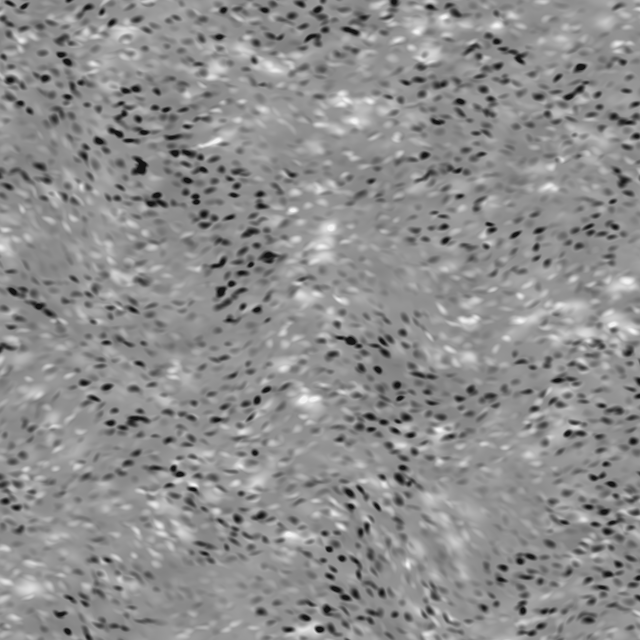
This texture is drawn by a Shadertoy shader. Its source:

```glsl
// Grey mottled ground covered with small dark flecks, pale glints and soft wisps.
// Scattered stretched spots follow a slowly turning flow of gradient noise,
// and a second noise field gathers the dark ones into loose clusters.

#define BASE_GREY    0.562
#define BASE_MOTTLE  0.085
#define FLECK_CELLS  64.0
#define FLECK_DEPTH  0.68
#define GLINT_CELLS  58.0
#define GLINT_LIGHT  0.32
#define WISP_CELLS   25.0
#define WISP_LIGHT   0.27
#define FLOW_TILT   -0.12
#define FLOW_SWING   1.5
#define SPOT_TURN    0.9
#define EDGE_WARP    0.0045

// Integer hash: four random values in 0..1 for a cell and a layer seed
vec4 hash4(vec2 cell, float seed) {
    uvec4 h = uvec4(ivec4(ivec2(cell), int(seed), 7));
    h = h * 1664525u + 1013904223u;
    h.x += h.y * h.w; h.y += h.z * h.x; h.z += h.x * h.y; h.w += h.y * h.z;
    h ^= h >> 16u;
    h.x += h.y * h.w; h.y += h.z * h.x; h.z += h.x * h.y; h.w += h.y * h.z;
    return vec4(h >> 8u) / 16777216.0;
}

float cornerSlope(vec2 cell, vec2 offset, float seed) {
    float angle = 6.2831853 * hash4(cell, seed).x;
    return dot(vec2(cos(angle), sin(angle)), offset);
}

float gradientNoise(vec2 p, float seed) {
    vec2 cell = floor(p), f = fract(p);
    vec2 u = f * f * f * (f * (f * 6.0 - 15.0) + 10.0);
    vec2 e = vec2(1.0, 0.0);
    float low = mix(cornerSlope(cell, f, seed),
                    cornerSlope(cell + e.xy, f - e.xy, seed), u.x);
    float high = mix(cornerSlope(cell + e.yx, f - e.yx, seed),
                     cornerSlope(cell + e.xx, f - e.xx, seed), u.x);
    return mix(low, high, u.y);
}

// Sum of soft ellipses, one per cell, turned along the flow;
// thickness is the short radius in cells
float scatterSpots(vec2 p, float cells, float thickness, float flow, float seed) {
    vec2 q = p * cells;
    vec2 home = floor(q);
    float sum = 0.0;
    for (int y = -1; y <= 1; y++) {
        for (int x = -1; x <= 1; x++) {
            vec2 cell = home + vec2(x, y);
            vec4 place = hash4(cell, seed);
            vec4 look = hash4(cell, seed + 50.0);
            float angle = flow + SPOT_TURN * (place.z - 0.5);
            float c = cos(angle), s = sin(angle);
            vec2 d = q - cell - place.xy;
            d = vec2(c * d.x + s * d.y, c * d.y - s * d.x);
            vec2 radius = vec2(mix(0.6, 1.0, look.x),
                               thickness * mix(0.75, 1.1, look.y));
            d /= radius;
            float body = max(0.0, 1.0 - dot(d, d));
            sum += place.w * place.w * body * body;
        }
    }
    return sum;
}

void mainImage(out vec4 fragColor, in vec2 fragCoord) {
    vec2 p = fragCoord / iResolution.y;

    // Slow fields: direction of the spots and clustering of the dark flecks
    float flow = FLOW_TILT + FLOW_SWING * gradientNoise(p * 4.0, 1.0);
    float gather = gradientNoise(p * 4.5, 2.0) + 0.7 * gradientNoise(p * 12.0, 3.0);
    float cluster = smoothstep(-0.3, 0.35, gather);
    float paleArea = smoothstep(-0.3, 0.3, gradientNoise(p * 7.0, 4.0) - 0.3 * gather);

    // Ragged outlines from a small displacement
    vec2 warped = p + EDGE_WARP * vec2(gradientNoise(p * 48.0, 5.0),
                                       gradientNoise(p * 48.0, 6.0));

    // Ground with a faint mottle
    float grey = BASE_GREY;
    grey += BASE_MOTTLE * gradientNoise(p * 9.0, 7.0);
    grey += 0.6 * BASE_MOTTLE * gradientNoise(warped * vec2(24.0, 34.0), 8.0);

    // Soft wisps, small glints, then dark flecks
    float wisps = scatterSpots(warped, WISP_CELLS, 0.45, flow, 11.0);
    float glints = scatterSpots(warped, GLINT_CELLS, 0.45, flow, 12.0);
    float flecks = scatterSpots(warped, FLECK_CELLS, 0.5, flow, 13.0);
    grey += WISP_LIGHT * wisps * mix(0.2, 1.0, paleArea);
    grey += GLINT_LIGHT * glints * mix(0.3, 0.9, paleArea);
    grey -= FLECK_DEPTH * flecks * mix(0.15, 1.0, cluster);

    fragColor = vec4(vec3(clamp(grey, 0.08, 0.95)), 1.0);
}
```
